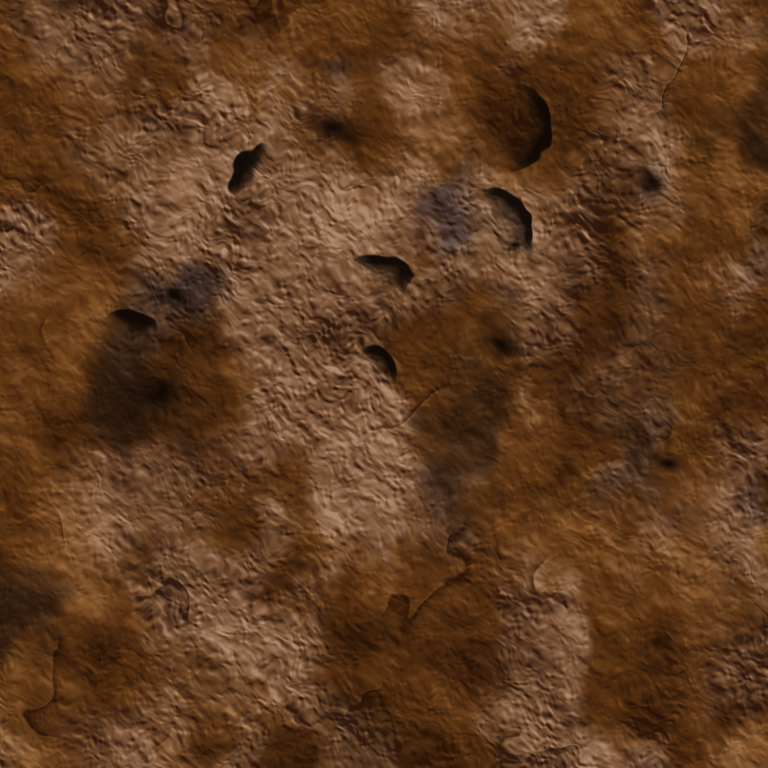
Write a Shadertoy shader that draws this texture.

```glsl
// Weathered brown rock: fine slanted wrinkles lit from above, over tan and amber
// patches. Built from warped fbm relief, with pits and curved overhangs placed
// by a low-discrepancy sequence, and ledges along contours of a slow noise.

float hash(vec2 cell) {
    vec3 h = fract(vec3(cell.xyx) * 0.1031);
    h += dot(h, h.yzx + 33.33);
    return fract((h.x + h.y) * h.z);
}

float noise(vec2 p) {
    vec2 i = floor(p), f = fract(p);
    f = f * f * f * (f * (f * 6.0 - 15.0) + 10.0);
    return mix(mix(hash(i), hash(i + vec2(1, 0)), f.x),
               mix(hash(i + vec2(0, 1)), hash(i + vec2(1, 1)), f.x), f.y);
}

float fbm(vec2 p, int octaves) {
    float sum = 0.0, total = 0.0, weight = 0.5;
    for (int i = 0; i < octaves; i++) {
        sum += weight * noise(p);
        total += weight;
        weight *= 0.5;
        p = mat2(0.8, 0.6, -0.6, 0.8) * p * 2.03 + 17.3;
    }
    return sum / total;
}

vec2 warp(vec2 p, float scale) {
    return vec2(fbm(p * scale + 3.1, 3), fbm(p * scale + 41.7, 3)) - 0.5;
}

// Short wrinkles along a line that falls to the right, with finer grit on top
float wrinkleHeight(vec2 p) {
    vec2 slanted = vec2(dot(p, vec2(0.77, -0.64)), dot(p, vec2(0.64, 0.77)));
    return 0.45 * noise(slanted * vec2(46.0, 70.0))
         + 0.38 * noise(slanted * vec2(84.0, 130.0) + 31.0)
         + 0.30 * noise(slanted * vec2(165.0, 215.0) + 7.0);
}

vec2 scatter(float i) {
    return fract(i * vec2(0.7549, 0.5698));
}

// x: darkness of the hollows, y: light on their rims
vec2 hollows(vec2 p) {
    float dark = 0.0, rim = 0.0;

    // Curved overhangs: sharp outer edge, shadow fading inwards
    for (float i = 1.0; i < 7.0; i++) {
        vec2 q = p - vec2(0.16, 0.44) - vec2(0.64, 0.46) * scatter(i);
        float radius = 0.03 + 0.04 * hash(vec2(i, 5.0));
        float facing = 2.8 * hash(vec2(i, 9.0)) - 0.4;
        float d = length(q) - radius;
        float along = dot(q, vec2(cos(facing), sin(facing))) / (length(q) + 0.001);
        float taper = smoothstep(0.0, 0.8, along);
        float inside = smoothstep(0.002, -0.002, d);
        float depth = min(d + 0.01 * taper, 0.0);
        dark = max(dark, taper * inside * exp(depth / (0.003 + 0.016 * taper)));
        rim += taper * (1.0 - inside) * exp(-max(d, 0.0) / 0.014);
    }

    // Small round pits with a soft shaded surround
    for (float i = 1.0; i < 8.0; i++) {
        vec2 q = p - vec2(0.08, 0.38) - vec2(0.85, 0.5) * scatter(i + 20.4);
        float radius = 0.008 + 0.008 * hash(vec2(i, 2.0));
        float d = length(q * vec2(0.85, 1.1)) / radius;
        dark = max(dark, 0.75 * exp(-1.2 * d * d) + 0.25 * exp(-0.2 * d * d));
        rim += 0.5 * exp(-4.0 * (d - 2.2) * (d - 2.2)) * smoothstep(0.5, -1.0, q.y / radius);
    }
    return vec2(min(dark, 1.0), rim);
}

// Broken ledges: a thin shadow on one side of a contour, a lit lip on the other
vec2 ledges(vec2 p) {
    float rise = fbm(p * 6.0 + 23.0, 4) - 0.54;
    float broken = smoothstep(0.5, 0.68, noise(p * 9.0 + 70.0));
    float shadow = smoothstep(0.0, 0.012, rise) * exp(-max(rise, 0.0) / 0.028);
    float lip = smoothstep(0.004, -0.006, rise) * exp(min(rise, 0.0) / 0.03);
    return broken * vec2(shadow, lip);
}

// Three-stop colour ramp
vec3 ramp(float tone, vec3 low, vec3 middle, vec3 high) {
    return mix(mix(low, middle, clamp(tone * 2.0, 0.0, 1.0)),
               high, clamp(tone * 2.0 - 1.0, 0.0, 1.0));
}

void mainImage(out vec4 fragColor, in vec2 fragCoord) {
    vec2 p = fragCoord / iResolution.y;
    vec2 bent = p + 0.07 * warp(p, 9.0);
    vec2 ruffled = p + 0.02 * warp(p, 26.0);

    // Fine and coarse relief, lit from the upper right
    float relief = wrinkleHeight(ruffled) - wrinkleHeight(ruffled + vec2(0.0013, 0.003));
    float lumps = fbm(bent * 20.0, 3) - fbm(bent * 20.0 + vec2(0.1, 0.25), 3);

    // Amber runs down in columns between the tan patches
    float patches = fbm(bent * vec2(8.5, 6.0) + 8.0, 5);
    float column = exp(-pow((bent.x - 0.9) / 0.03, 2.0)) * smoothstep(0.7, 0.5, p.y);
    column += exp(-pow((bent.x - 0.06) / 0.07, 2.0)) * smoothstep(0.62, 0.45, p.y);
    column = min(column, 1.0);
    float tanCover = smoothstep(0.36, 0.62, patches) * (1.0 - 0.85 * column);

    float shade = fbm(bent * vec2(9.0, 7.0) + 60.0, 5) - 0.5;
    vec2 hollow = hollows(p + 0.045 * warp(p, 15.0));
    vec2 ledge = ledges(p + 0.03 * warp(p, 14.0));

    // Wrinkles come and go, and are fainter on the amber
    float roughness = mix(0.75, 1.45, tanCover) * (0.65 + 0.7 * noise(bent * 14.0 + 5.0));
    float tone = 0.465 + relief * roughness + 0.65 * lumps + 0.9 * shade;
    tone += 0.12 * min(hollow.y, 1.0) + 0.1 * column + 0.08 * (tanCover - 0.5);
    tone += 0.16 * ledge.y - 0.45 * ledge.x;

    vec3 tanRock = ramp(tone, vec3(0.19, 0.10, 0.055), vec3(0.45, 0.305, 0.195), vec3(0.68, 0.53, 0.42));
    vec3 amberRock = ramp(tone, vec3(0.17, 0.08, 0.025), vec3(0.36, 0.205, 0.075), vec3(0.58, 0.38, 0.19));
    vec3 color = mix(amberRock, tanRock, tanCover);

    // Cool dark stains and the deep hollows
    float stain = smoothstep(0.6, 0.78, fbm(bent * 5.0 + 90.0, 4));
    color = mix(color, color * vec3(0.55, 0.56, 0.7), stain);
    color = mix(color, vec3(0.055, 0.028, 0.015), 0.95 * hollow.x);

    fragColor = vec4(color, 1.0);
}
```
